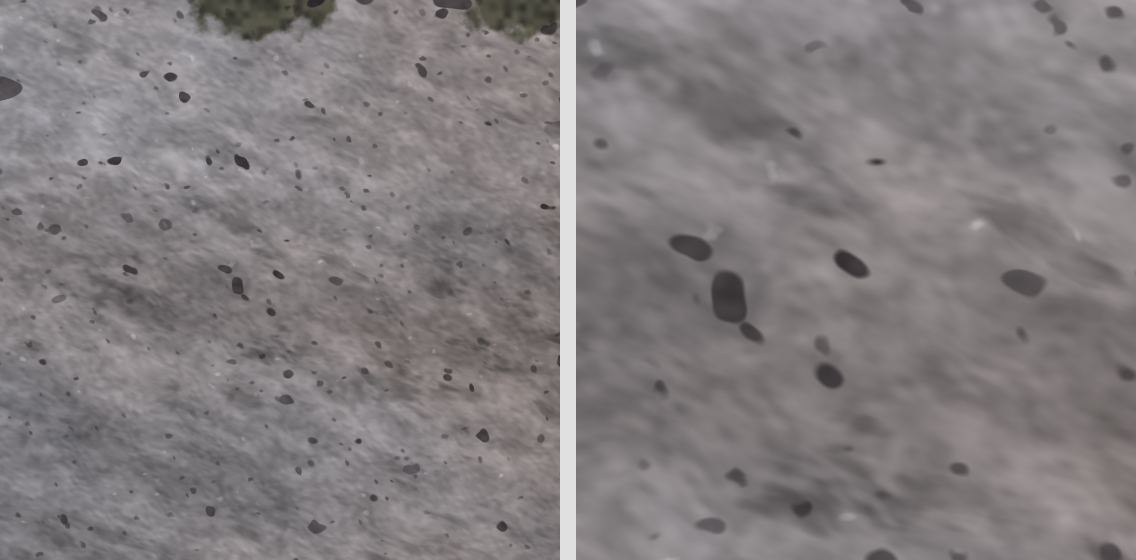
Left, the full canvas; right, a detail of the centre.
A WebGL 2 fragment shader for this texture:

```glsl
#version 300 es
precision highp float;

#define STRATA_ANGLE -0.40
#define BASE_TONE 0.508
#define BROAD_CONTRAST 0.19
#define MOTTLE_CONTRAST 0.22
#define GRAIN_CONTRAST 0.085
#define SMUDGE_DEPTH 0.10
#define BAND_DEPTH 0.060
#define EDGE_SOFTNESS 0.0028
#define STONE_COLOR vec3(0.175, 0.158, 0.168)
#define MOSS_COLOR vec3(0.235, 0.235, 0.185)

uniform vec2 u_resolution;
out vec4 fragColor;

float hash(vec2 p) {
    vec3 h = fract(vec3(p.xyx) * 0.1031);
    h += dot(h, h.yzx + 33.33);
    return fract((h.x + h.y) * h.z);
}

vec2 hash2(vec2 p) {
    return vec2(hash(p + 17.3), hash(p + 71.9));
}

mat2 rotation(float angle) {
    float c = cos(angle), s = sin(angle);
    return mat2(c, -s, s, c);
}

float noise(vec2 p) {
    vec2 cell = floor(p), f = fract(p);
    f = f * f * (3.0 - 2.0 * f);
    float low = mix(hash(cell), hash(cell + vec2(1, 0)), f.x);
    float high = mix(hash(cell + vec2(0, 1)), hash(cell + vec2(1, 1)), f.x);
    return mix(low, high, f.y);
}

float fbm(vec2 p) {
    float sum = 0.0, amplitude = 0.53;
    for (int i = 0; i < 4; i++) {
        sum += amplitude * noise(p);
        p = rotation(0.35) * p * 2.03 + 19.7;
        amplitude *= 0.5;
    }
    return sum;
}

// Coverage of ragged pebbles scattered one per jittered cell
float pebbles(vec2 uv, float cells, float density, float radius, float seed) {
    vec2 home = floor(uv * cells);
    float raggedness = noise(uv * 0.9 / radius + seed) - 0.5;
    float soft = max(EDGE_SOFTNESS, 1.0 / u_resolution.y);
    float cover = 0.0;
    for (int y = -1; y <= 1; y++) {
        for (int x = -1; x <= 1; x++) {
            vec2 cell = home + vec2(x, y);
            vec2 id = cell + seed;
            if (hash(id) > density) continue;
            vec2 jitter = hash2(id);
            vec2 offset = uv - (cell + jitter) / cells;
            offset = rotation(STRATA_ANGLE + 1.6 * (jitter.x - 0.5)) * offset;
            offset.y *= mix(1.1, 2.0, jitter.y);
            float size = radius * mix(0.55, 1.25, hash(id + 5.1));
            float edge = length(offset) - size * (1.0 + 1.1 * raggedness);
            float strength = mix(0.45, 1.0, hash(id + 9.7));
            cover = max(cover, strength * (1.0 - smoothstep(-soft, soft, edge)));
        }
    }
    return cover;
}

void main() {
    vec2 uv = gl_FragCoord.xy / u_resolution.y;
    vec2 strata = rotation(STRATA_ANGLE) * uv;
    strata += 0.012 * (vec2(noise(uv * 19.0), noise(uv * 19.0 + 40.0)) - 0.5);

    // Broad light and shade, with a dark band crossing the slope
    float bandOffset = (uv.y - 0.55 + 0.17 * uv.x) / 0.13;
    float band = exp(-bandOffset * bandOffset) * mix(0.6, 1.1, uv.x);
    float tone = BASE_TONE + BROAD_CONTRAST * (fbm(strata * vec2(3.0, 7.0) + 3.0) - 0.5);
    tone += 0.035 * smoothstep(0.55, 0.85, uv.y) - BAND_DEPTH * band;
    tone -= 0.06 * (1.0 - smoothstep(0.05, 0.4, length(uv * vec2(0.8, 1.4))));

    // Stretched mottling, fine grain and loose dark smudges
    tone += MOTTLE_CONTRAST * (fbm(strata * vec2(21.0, 42.0)) - 0.5);
    tone += GRAIN_CONTRAST * (noise(strata * vec2(85.0, 150.0)) - 0.5);
    float smudge = smoothstep(0.58, 0.78, fbm(strata * vec2(13.0, 32.0) + 8.0));
    tone -= SMUDGE_DEPTH * smudge * (0.6 + 0.7 * band);

    // Gray earth drifting between cool and warm
    float warmth = 0.55 * fbm(strata * vec2(2.5, 5.0) + 31.0) + 0.3 * uv.x + 0.25 * band;
    vec3 tint = mix(vec3(1.0, 0.99, 1.025), vec3(1.045, 0.975, 0.965), smoothstep(0.15, 0.85, warmth));
    vec3 color = tone * tint;

    // Pale flecks
    color += 0.13 * pebbles(uv, 38.0, 0.05, 0.0045, 53.0);

    // Mossy clumps along the upper edge
    float clump = 0.5 + 0.5 * cos(12.566 * (uv.x - 0.46));
    float reach = smoothstep(0.86, 1.02, uv.y) * clump * smoothstep(0.2, 0.4, uv.x);
    float moss = smoothstep(0.36, 0.56, reach + 0.55 * (fbm(uv * 26.0) - 0.5));
    color = mix(color, MOSS_COLOR * (0.55 + 0.9 * noise(uv * 75.0)), 0.85 * moss);

    // Dark stones in three sizes, the largest on the upper slope
    float stones = 0.6 * pebbles(uv, 42.0, 0.13, 0.0050, 11.0);
    stones = max(stones, 0.9 * pebbles(uv, 19.0, 0.16, 0.0105, 29.0));
    stones = max(stones, pebbles(uv, 7.0, 0.38, 0.028, 83.0) * smoothstep(0.72, 0.84, uv.y));
    vec3 stoneColor = STONE_COLOR * (0.8 + 0.5 * noise(uv * 110.0));
    color = mix(color, stoneColor, stones);

    fragColor = vec4(clamp(color, 0.0, 1.0), 1.0);
}
```
